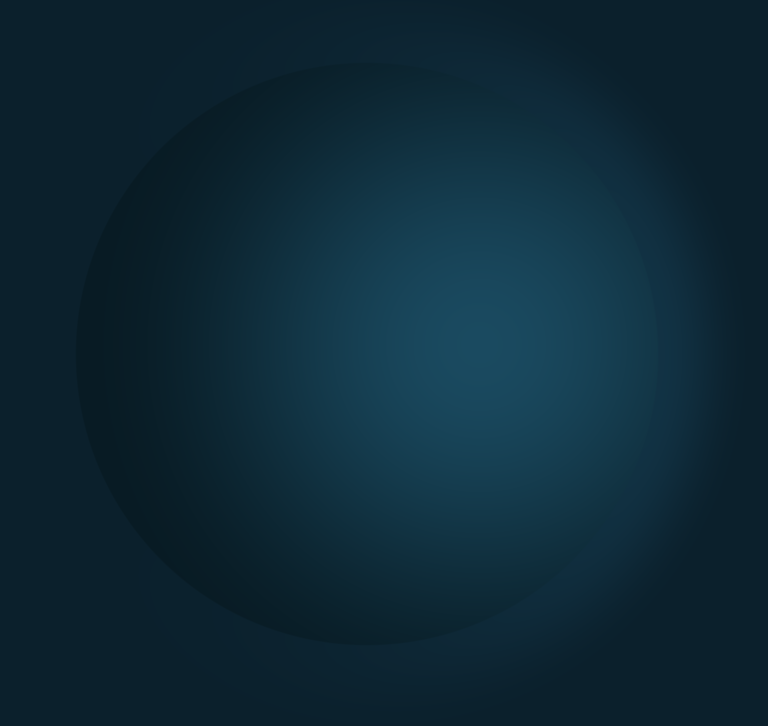
Give the GLSL for this background, as a Shadertoy shader.

```glsl
// Positions are relative to the canvas centre, in units of its height
const vec2 DISC_CENTER = vec2(-0.0234, 0.0124);
const float DISC_RADIUS = 0.401;
const vec2 GLOW_CENTER = vec2(0.132, 0.025);
const float GLOW_RADIUS = 0.55;
const float HALO_WIDTH = 0.13;

const vec3 BACKDROP = vec3(0.043, 0.126, 0.173);
const vec3 HALO_COLOR = vec3(0.069, 0.198, 0.268);
const vec3 DISC_SHADE = vec3(0.032, 0.106, 0.141);
const vec3 GLOW_COLOR = vec3(0.102, 0.290, 0.376);

// Smooth falloff from one at the start to zero at the given reach
float falloff(float distance, float reach) {
    return 1.0 - smoothstep(0.0, reach, distance);
}

// Halo outside the rim, strongest towards the right
vec3 haloLayer(vec2 fromDisc, float rimDistance) {
    float facing = 0.5 + 0.5 * fromDisc.x / max(length(fromDisc), 0.001);
    float strength = facing * facing * falloff(rimDistance, HALO_WIDTH);
    return mix(BACKDROP, HALO_COLOR, strength);
}

// Off-centre radial light on the disc
vec3 discLayer(vec2 point) {
    float strength = falloff(length(point - GLOW_CENTER), GLOW_RADIUS);
    return mix(DISC_SHADE, GLOW_COLOR, strength);
}

void mainImage(out vec4 fragColor, in vec2 fragCoord) {
    vec2 point = (fragCoord - 0.5 * iResolution.xy) / iResolution.y;
    vec2 fromDisc = point - DISC_CENTER;
    float rimDistance = length(fromDisc) - DISC_RADIUS;

    // Antialiased disc over the haloed backdrop
    float edge = 1.0 / iResolution.y;
    float coverage = 1.0 - smoothstep(-edge, edge, rimDistance);
    vec3 color = mix(haloLayer(fromDisc, rimDistance), discLayer(point), coverage);
    fragColor = vec4(color, 1.0);
}
```
